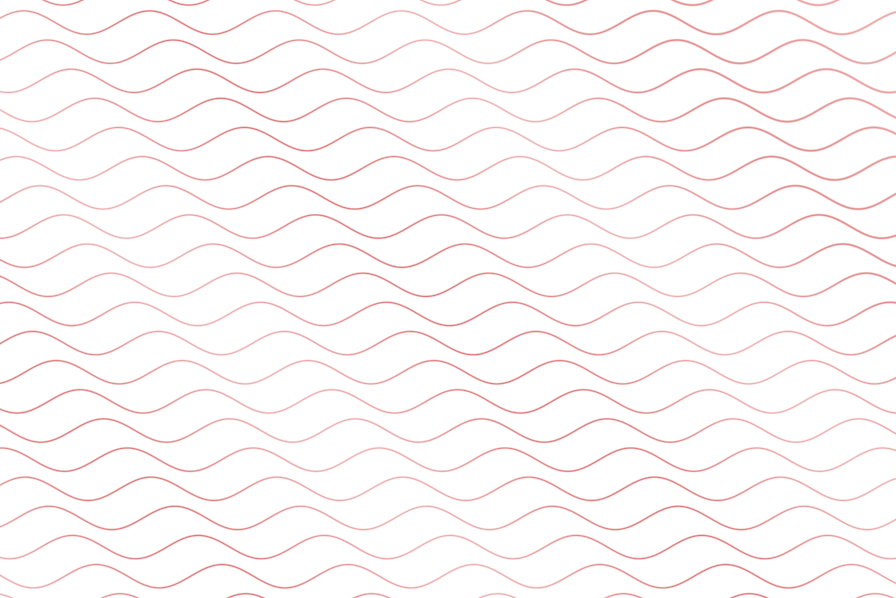
Reproduce this pattern procedurally as a WebGL 1 fragment shader.

```glsl
precision highp float;

uniform vec2 u_resolution;

// Lengths are fractions of the canvas height
#define WAVELENGTH 0.2105
#define ROW_SPACING 0.04873
#define ROW_OFFSET 0.011
#define ROW_SHIFT 0.1882
#define AMPLITUDE 0.0195
#define LINE_WIDTH 0.0023
#define WIDE_LINE 0.0033
#define SHEEN_PERIOD 0.84
#define SHEEN_START 0.24
#define DEEP_ROSE vec3(0.85, 0.42, 0.42)
#define PALE_ROSE vec3(0.92, 0.66, 0.66)

const float TAU = 6.28318;

// Approximate distance to one wave; p.y runs downward
float waveDistance(vec2 p, float row) {
  float angle = TAU * (p.x / WAVELENGTH - ROW_SHIFT * row);
  float height = row * ROW_SPACING - ROW_OFFSET - AMPLITUDE * cos(angle);
  float slope = AMPLITUDE * TAU / WAVELENGTH * sin(angle);
  return abs(p.y - height) / sqrt(1.0 + slope * slope);
}

// Waves of neighbouring rows can enter the same band
float nearestWave(vec2 p) {
  float row = floor((p.y + ROW_OFFSET) / ROW_SPACING + 0.5);
  float nearest = 1.0;
  for (int i = -1; i <= 1; i++) {
    nearest = min(nearest, waveDistance(p, row + float(i)));
  }
  return nearest;
}

void main() {
  float pixel = 1.0 / u_resolution.y;
  vec2 p = gl_FragCoord.xy * pixel;
  p.y = 1.0 - p.y;

  // Diagonal sheen: alternating deep and pale bands
  float diagonal = p.x - p.y;
  float sheen = 0.5 + 0.5 * cos(TAU * (diagonal - SHEEN_START) / SHEEN_PERIOD);
  float corner = smoothstep(0.7, 1.2, diagonal);
  vec3 ink = mix(PALE_ROSE, DEEP_ROSE, sheen * (1.0 - 0.6 * corner));

  // Strokes broaden toward the upper right corner
  float halfWidth = 0.5 * mix(LINE_WIDTH, WIDE_LINE, corner);
  float coverage = 1.0 - smoothstep(halfWidth - pixel, halfWidth + pixel, nearestWave(p));

  gl_FragColor = vec4(mix(vec3(1.0), ink, coverage), 1.0);
}
```
